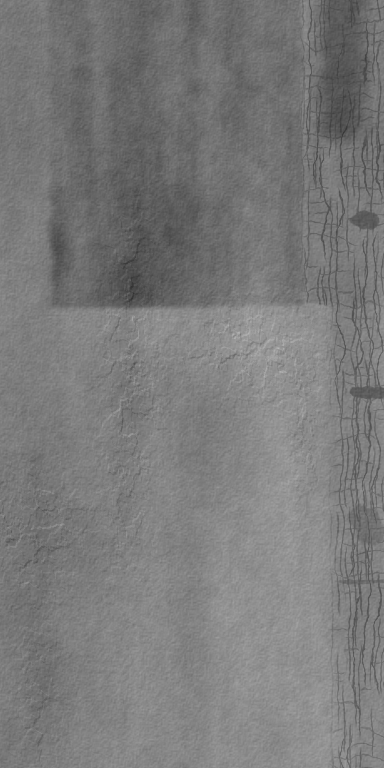
Reproduce this texture procedurally as a WebGL 2 fragment shader.

```glsl
#version 300 es
precision highp float;
uniform vec2 u_resolution;
out vec4 fragColor;

#define PLASTER_TONE 0.522
#define PANEL_TONE 0.412
#define PANEL_LEFT 0.13
#define PANEL_RIGHT 0.79
#define PANEL_BOTTOM 1.195
#define GRAIN 0.085
#define RELIEF 0.085
#define CRACK_DEPTH 0.15
#define CRACK_WIDTH 0.0022
#define STREAKS 0.09

float hash(vec2 p) {
  vec3 h = fract(vec3(p.xyx) * 0.1031);
  h += dot(h, h.yzx + 33.33);
  return fract((h.x + h.y) * h.z);
}

float noise(vec2 p) {
  vec2 i = floor(p), f = fract(p);
  f = f * f * (3.0 - 2.0 * f);
  return mix(mix(hash(i), hash(i + vec2(1, 0)), f.x),
             mix(hash(i + vec2(0, 1)), hash(i + vec2(1, 1)), f.x), f.y);
}

float fbm(vec2 p) {
  float sum = 0.0, gain = 0.5;
  for (int i = 0; i < 5; i++) {
    sum += gain * noise(p);
    p = mat2(1.6, 1.2, -1.2, 1.6) * p + 7.3;
    gain *= 0.5;
  }
  return sum;
}

// Soft elliptical stain
float stain(vec2 p, vec2 center, vec2 radius) {
  vec2 d = (p - center) / radius;
  return exp(-dot(d, d));
}

// Ragged solid chip
float chip(vec2 p, vec2 center, vec2 radius) {
  vec2 d = (p - center) / radius;
  float ragged = length(d) + 1.3 * (fbm(p * 26.0) - 0.48);
  return 1.0 - smoothstep(0.75, 1.0, ragged);
}

// Height of the flaking skin, coarse and fine
float flakes(vec2 p) {
  return smoothstep(0.48, 0.54, fbm(p * vec2(24.0, 20.0) + 3.0))
       + 0.6 * smoothstep(0.46, 0.56, fbm(p * vec2(60.0, 48.0) + 9.0));
}

// Broken hairlines of even width, running along y
float hairlines(vec2 p, float count, float dash) {
  float x = p.x * count + 2.2 * fbm(p * vec2(9.0, 11.0) + count);
  float column = floor(x);
  float offset = abs(fract(x) - 0.3 - 0.4 * hash(vec2(column, count))) / count;
  float present = smoothstep(0.42, 0.6, noise(vec2(column * 7.0, p.y * dash)));
  return present * (1.0 - smoothstep(0.3, 1.5, offset / CRACK_WIDTH));
}

float cracks(vec2 p) {
  float lines = max(hairlines(p, 38.0, 7.0), 0.8 * hairlines(p + 3.1, 66.0, 11.0));
  return max(lines, 0.55 * hairlines(p.yx + 5.7, 32.0, 26.0));
}

void main() {
  vec2 p = gl_FragCoord.xy / u_resolution * vec2(1.0, 2.0);
  float cloud = fbm(p * vec2(7.0, 5.0)) - 0.48;
  float streak = fbm(p * vec2(20.0, 1.6) + 11.0) - 0.48;
  float mottle = fbm(p * vec2(34.0, 26.0) + 23.0) - 0.48;
  float wobble = 0.022 * (fbm(p * 24.0) - 0.5);

  // Regions: dark upper panel and weathered right board
  float seam = PANEL_BOTTOM + 0.015 * p.x + 0.5 * wobble;
  float upper = smoothstep(seam - 0.010, seam + 0.010, p.y);
  float panel = upper * smoothstep(PANEL_LEFT - 0.015, PANEL_LEFT + 0.015, p.x + wobble)
              * (1.0 - smoothstep(PANEL_RIGHT - 0.008, PANEL_RIGHT + 0.008, p.x + wobble));
  float boardLeft = mix(0.865, PANEL_RIGHT, upper);
  float board = smoothstep(boardLeft - 0.02, boardLeft + 0.02, p.x + wobble);

  // Plaster tones
  float tone = PLASTER_TONE + 0.07 * cloud + 0.05 * mottle + 0.025 * smoothstep(0.35, 0.8, p.x);
  tone -= 0.025 * (1.0 - smoothstep(0.08, 0.2, p.x));
  tone -= 0.035 * stain(p, vec2(0.06, 1.72), vec2(0.14, 0.28));
  tone -= 0.065 * stain(p, vec2(0.08, 0.48), vec2(0.18, 0.42));
  tone -= 0.050 * stain(p, vec2(0.56, 0.82), vec2(0.13, 0.17));
  tone -= 0.030 * stain(p, vec2(0.50, 0.35), vec2(0.06, 0.35));
  tone -= 0.040 * stain(p, vec2(0.34, 0.95), vec2(0.04, 0.30));
  tone += 0.020 * stain(p, vec2(0.72, 0.35), vec2(0.16, 0.50));
  tone += 0.030 * stain(p, vec2(0.65, 1.10), vec2(0.30, 0.10));
  tone += STREAKS * 0.55 * streak;

  // Panel tones and drips
  float dark = PANEL_TONE + 0.09 * cloud + 0.09 * mottle + STREAKS * 1.4 * streak;
  dark += 0.035 * smoothstep(0.42, 0.65, p.x);
  dark += 0.03 * stain(p, vec2(0.20, 1.92), vec2(0.10, 0.25));
  dark -= 0.060 * stain(p, vec2(0.37, 1.72), vec2(0.055, 0.40));
  dark -= 0.080 * stain(p, vec2(0.36, 1.25), vec2(0.08, 0.08));
  dark -= 0.075 * stain(p, vec2(0.15, 1.38), vec2(0.03, 0.08));
  dark -= 0.035 * stain(p, vec2(0.45, 1.42), vec2(0.12, 0.16));
  tone = mix(tone, dark, panel);

  // Board: stained top, cracks and a few lost chips
  float wood = 0.515 + 0.07 * cloud + 0.06 * mottle + STREAKS * streak - 0.025 * upper;
  float topStain = smoothstep(0.80, 0.87, p.x + wobble) * (1.0 - smoothstep(0.91, 0.98, p.x + wobble));
  wood -= 0.15 * topStain * smoothstep(1.60, 1.70, p.y + 3.0 * wobble);
  float crackDepth = CRACK_DEPTH * (1.0 - 0.6 * topStain * upper * smoothstep(1.6, 1.7, p.y));
  wood -= crackDepth * cracks(p);
  float lost = max(chip(p, vec2(0.95, 1.425), vec2(0.042, 0.026)),
                   chip(p, vec2(0.97, 0.98), vec2(0.055, 0.016)));
  lost = max(lost, 0.5 * chip(p, vec2(0.96, 0.64), vec2(0.05, 0.05)));
  lost = max(lost, 0.6 * chip(p, vec2(0.94, 0.485), vec2(0.08, 0.010)));
  tone = mix(tone, mix(wood, 0.34, 0.85 * lost), board);

  // Flaking plaster, lit from the upper left
  float flaking = stain(p, vec2(0.34, 1.00), vec2(0.07, 0.45))
                + stain(p, vec2(0.66, 1.09), vec2(0.16, 0.12))
                + stain(p, vec2(0.08, 0.62), vec2(0.13, 0.14))
                + 0.7 * stain(p, vec2(0.80, 0.85), vec2(0.04, 0.18))
                + 0.6 * stain(p, vec2(0.10, 0.20), vec2(0.06, 0.22)) + 0.2;
  float edge = flakes(p) - flakes(p + vec2(-0.003, 0.004));
  tone += RELIEF * edge * min(flaking, 1.0) * (1.0 - board);

  // Fine grain
  float grain = noise(p * 230.0) - noise(p * 230.0 + vec2(-0.7, 0.9));
  tone += GRAIN * (0.5 * grain + 0.4 * (noise(p * 120.0 + 5.0) - 0.5));
  fragColor = vec4(vec3(clamp(tone, 0.0, 1.0)), 1.0);
}
```
